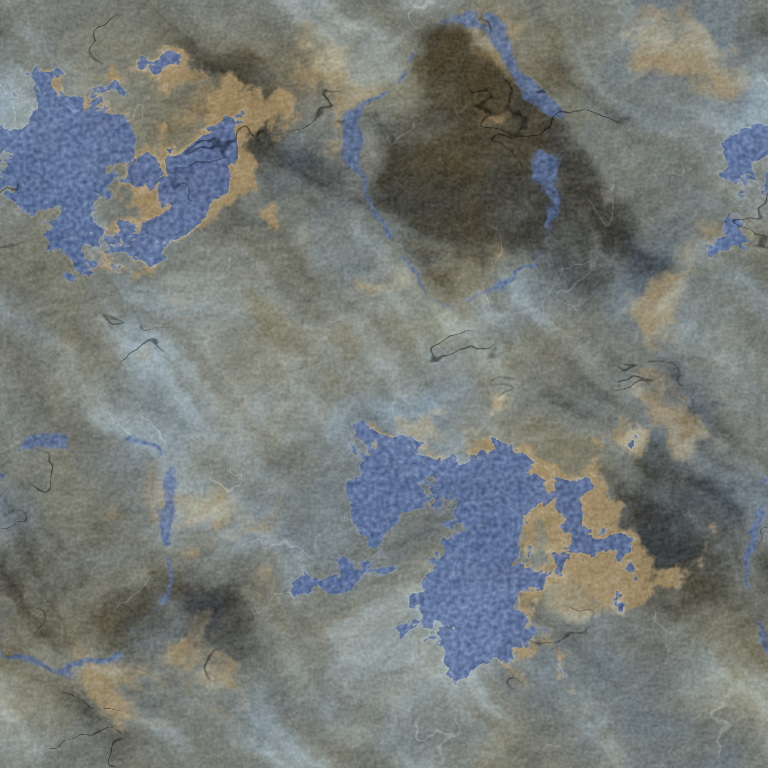
Reproduce this texture procedurally as a Shadertoy shader.

```glsl
// Seamless weathered slate: grey-green clouds, diagonal streaks, ochre stains and flaking blue patches.

const vec3 UMBER = vec3(0.265, 0.262, 0.235);
const vec3 SLATE = vec3(0.465, 0.480, 0.455);
const vec3 MIST  = vec3(0.620, 0.670, 0.680);
const vec3 OCHRE = vec3(0.650, 0.560, 0.405);
const vec3 SAND  = vec3(0.690, 0.660, 0.560);
const vec3 BLUE  = vec3(0.355, 0.435, 0.600);

float hash(vec2 p) {
    vec3 q = fract(p.xyx * 0.1031);
    q += dot(q, q.yzx + 33.33);
    return fract((q.x + q.y) * q.z);
}

// Slope of a random lattice direction, wrapped to the period
float corner(vec2 cell, vec2 offset, vec2 period, float seed) {
    float angle = 6.2832 * hash(mod(cell, period) + seed * 17.3);
    return dot(vec2(cos(angle), sin(angle)), offset);
}

// Periodic gradient noise, repeating once per unit of uv
float noise(vec2 uv, vec2 period, float seed) {
    vec2 p = uv * period, cell = floor(p), f = p - cell;
    vec2 s = f * f * f * (f * (f * 6.0 - 15.0) + 10.0);
    vec2 e = vec2(1.0, 0.0);
    float low = mix(corner(cell, f, period, seed),
                    corner(cell + e.xy, f - e.xy, period, seed), s.x);
    float high = mix(corner(cell + e.yx, f - e.yx, period, seed),
                     corner(cell + e.xx, f - e.xx, period, seed), s.x);
    return 1.4 * mix(low, high, s.y);
}

float fbm(vec2 uv, vec2 period, int octaves, float seed) {
    float sum = 0.0, gain = 0.6;
    for (int i = 0; i < octaves; i++) {
        sum += gain * noise(uv, period, seed + float(i));
        period *= 2.0;
        gain *= 0.55;
    }
    return sum;
}

// Distance from an ellipse centre on the wrapped canvas: 1 on its outline
float ellipse(vec2 p, vec2 centre, vec2 radius) {
    return length((fract(p - centre + 0.5) - 0.5) / radius);
}

// Thin broken line along the zero level of a field
float crack(float field, float width, float presence) {
    return (1.0 - smoothstep(0.0, width, abs(field))) * smoothstep(0.12, 0.3, presence);
}

void mainImage(out vec4 fragColor, in vec2 fragCoord) {
    vec2 uv = fragCoord / iResolution.xy;
    vec2 warp = vec2(fbm(uv, vec2(4.0), 5, 1.0), fbm(uv, vec2(4.0), 5, 11.0));
    vec2 p = uv + 0.07 * warp;

    // Shared fields
    float cloud = fbm(p, vec2(3.0), 6, 21.0);
    float streak = fbm(vec2(p.x + p.y, p.y), vec2(9.0, 2.0), 5, 31.0);
    float hue = fbm(p, vec2(4.0), 4, 41.0);
    float ragged = fbm(uv + 0.02 * warp, vec2(9.0), 6, 51.0);
    float flakes = fbm(p, vec2(14.0, 18.0), 5, 61.0);
    float presence = fbm(uv, vec2(5.0), 2, 71.0);

    // Large features, repeated half a canvas away with less strength
    float dark = 0.0, haze = 0.0, stain = -1.0, patchField = -1.0, rim = 0.0;
    for (int i = 0; i < 2; i++) {
        float copy = float(i);
        vec2 shift = 0.5 * copy * vec2(1.0, -1.0);
        float fade = mix(1.0, 0.35, copy);
        float crater = ellipse(p, vec2(0.59, 0.79) + shift, vec2(0.115, 0.15));
        float spot = ellipse(p, vec2(0.78, 0.70) + shift, vec2(0.13, 0.09));
        float shade = ellipse(p, vec2(0.37, 0.84) + shift, vec2(0.09, 0.15));
        dark += fade * (1.0 - smoothstep(0.6, 1.25, crater + 0.4 * ragged));
        dark += 0.75 * (1.0 - smoothstep(0.1, 1.3, spot + 0.4 * ragged));
        dark += mix(0.3, 0.8, copy) * (1.0 - smoothstep(0.4, 1.3, shade + 0.4 * ragged));
        haze += 1.0 - smoothstep(0.0, 1.4, ellipse(p, vec2(0.66, 0.61) + shift, vec2(0.26, 0.10)));
        stain = max(stain, 1.0 - ellipse(p, vec2(0.20, 0.79) + shift, vec2(0.20, 0.17)));
        patchField = max(patchField, 1.0 - ellipse(p, vec2(0.12, 0.77) + shift, vec2(0.18, 0.15)));
        float ring = abs(crater - 1.08 + 0.15 * ragged) - 0.3 * max(presence + 0.05, 0.0);
        rim = max(rim, 1.0 - smoothstep(0.0, 0.05, ring));
    }

    // Stone body
    float tone = 0.59 + 0.55 * cloud + 0.48 * streak + 0.16 * flakes - 0.55 * dark + 0.22 * haze;
    vec3 colour = mix(UMBER, SLATE, smoothstep(-0.05, 0.55, tone));
    colour = mix(colour, MIST, smoothstep(0.5, 1.1, tone));
    colour += 0.11 * hue * vec3(0.6, 0.1, -0.8);

    // Ochre and sand stains
    float ochre = smoothstep(0.0, 0.22, stain - 0.28 + 1.3 * ragged);
    float scattered = smoothstep(0.22, 0.5, fbm(p, vec2(5.0), 5, 81.0) + 0.35 * streak);
    vec3 stainColour = mix(OCHRE, SAND, smoothstep(-0.2, 0.4, cloud + flakes));
    colour = mix(colour, stainColour, max(0.8 * ochre, 0.65 * scattered));

    // Blue patches with dark lower layer edges and pale chipped outlines
    float level = patchField - 0.30 + 1.1 * ragged + 0.55 * flakes;
    float blue = max(smoothstep(0.0, 0.05, level), 0.85 * rim * smoothstep(-0.15, 0.0, flakes));
    float chip = smoothstep(-0.06, 0.0, level) * (1.0 - smoothstep(0.0, 0.07, level));
    float speckle = noise(uv, vec2(150.0), 91.0);
    colour = mix(colour, BLUE + 0.10 * speckle + 0.06 * cloud, 0.92 * blue);
    colour += 0.05 * chip;

    // Hairline cracks and pale scratches
    float split = fbm(p, vec2(3.0, 6.0), 4, 101.0);
    float scratch = fbm(p, vec2(7.0, 5.0), 4, 111.0);
    colour *= 1.0 - 0.4 * crack(split, 0.018, presence);
    colour += 0.10 * crack(scratch, 0.02, -presence);

    // Embossed relief and fine grain
    vec2 lightStep = vec2(-0.0015, 0.0015);
    float relief = fbm(uv - lightStep, vec2(22.0, 30.0), 4, 121.0)
                 - fbm(uv + lightStep, vec2(22.0, 30.0), 4, 121.0);
    float grain = noise(uv, vec2(230.0), 131.0) + 0.6 * noise(uv, vec2(120.0, 170.0), 141.0);
    colour += 0.13 * relief + 0.045 * grain;

    fragColor = vec4(clamp(colour, 0.0, 1.0), 1.0);
}
```
